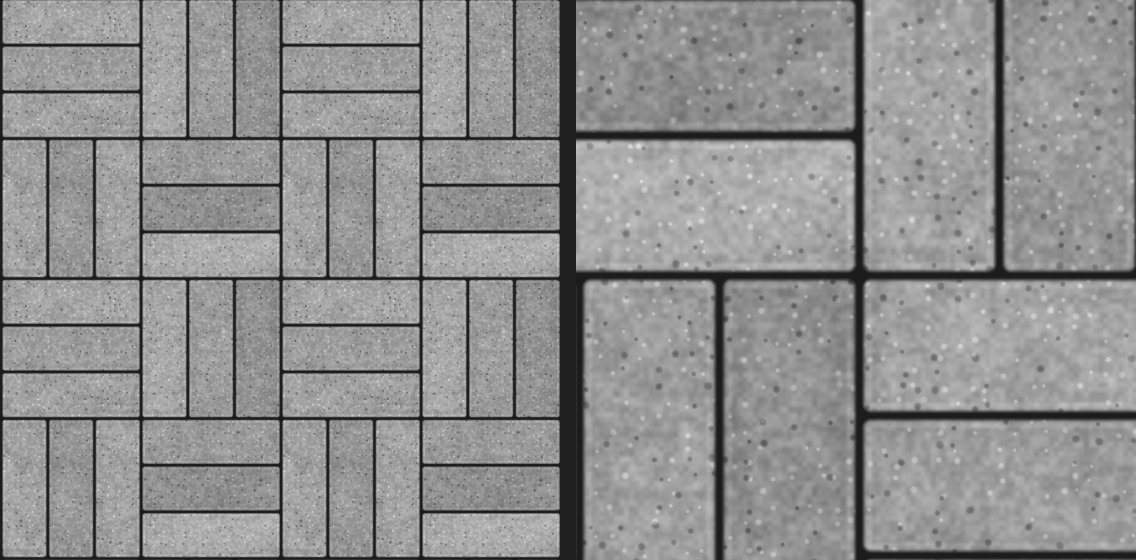
Left: the whole. Right: its middle third, enlarged.
Give the GLSL for this texture, as a Shadertoy shader.

```glsl
// Basket-weave paving: blocks of three grey concrete bricks, alternately laid flat and upright.

const float BLOCKS = 4.0;         // blocks across and down the canvas
const float PERIOD = 2.0;         // blocks before tones and grain repeat
const float BRICKS = 3.0;         // bricks in one block
const float JOINT = 0.0105;       // half joint width, in blocks
const float CORNER = 0.018;       // brick corner radius, in blocks
const vec2 OFFSET = vec2(0.002, 0.0026);
const vec3 JOINT_COLOR = vec3(0.11);

// Brick tones, three for each block of the repeating 2 x 2 group
const float TONES[12] = float[12](
    0.635, 0.585, 0.625,   0.605, 0.560, 0.660,
    0.640, 0.605, 0.635,   0.655, 0.615, 0.560);

float hash(vec2 p) {
    vec3 q = fract(vec3(p.xyx) * 0.1031);
    q += dot(q, q.yzx + 33.33);
    return fract((q.x + q.y) * q.z);
}

// Value noise that wraps after a whole number of cells
float noise(vec2 p, float cells) {
    p *= cells;
    vec2 i = floor(p);
    vec2 f = fract(p);
    f = f * f * (3.0 - 2.0 * f);
    float a = hash(mod(i, cells));
    float b = hash(mod(i + vec2(1, 0), cells));
    float c = hash(mod(i + vec2(0, 1), cells));
    float d = hash(mod(i + vec2(1, 1), cells));
    return mix(mix(a, b, f.x), mix(c, d, f.x), f.y);
}

// Scattered round pits or chips, one at most per grid cell
float specks(vec2 p, float cells, float amount, float seed) {
    p *= cells;
    vec2 id = mod(floor(p), cells) + seed;
    vec2 center = 0.25 + 0.5 * vec2(hash(id + 17.3), hash(id + 41.7));
    float radius = mix(0.12, 0.25, hash(id + 73.1));
    float dist = length(fract(p) - center);
    float present = step(hash(id), amount);
    return present * (1.0 - smoothstep(radius * 0.4, radius * 1.3, dist));
}

// Positive inside a rounded box
float boxInside(vec2 p, vec2 halfSize, float radius) {
    vec2 q = abs(p) - halfSize + radius;
    return radius - length(max(q, 0.0)) - min(max(q.x, q.y), 0.0);
}

// Concrete variation around zero: clouds, grain, then specks
float concrete(vec2 p) {
    float v = 0.050 * (noise(p, 9.0) - 0.5);
    v += 0.045 * (noise(p + 0.37, 28.0) - 0.5);
    v += 0.100 * (noise(p + 0.61, 100.0) - 0.5);
    v += 0.080 * (noise(p + 0.13, 170.0) - 0.5);
    v += 0.130 * specks(p, 56.0, 0.32, 3.0);
    v -= 0.170 * specks(p, 48.0, 0.26, 211.0);
    return v;
}

void mainImage(out vec4 fragColor, in vec2 fragCoord) {
    vec2 uv = fragCoord / iResolution.xy - OFFSET;
    vec2 grid = uv * BLOCKS;
    vec2 block = mod(floor(grid), PERIOD);
    vec2 local = fract(grid);
    float pixel = BLOCKS / min(iResolution.x, iResolution.y);

    // Brick coordinates: x along its length, y across the block
    bool flatLaid = mod(block.x + block.y, 2.0) > 0.5;
    vec2 brick = flatLaid ? vec2(local.x, 1.0 - local.y) : local.yx;
    float row = min(floor(brick.y * BRICKS), BRICKS - 1.0);
    brick.y -= row / BRICKS;

    // Brick outline
    vec2 halfSize = vec2(0.5, 0.5 / BRICKS);
    float inside = boxInside(brick - halfSize, halfSize - JOINT, CORNER);
    float soft = max(0.007, pixel * 0.8);
    float mask = smoothstep(-soft, soft, inside);

    // Surface tone with a slightly darker border and a thin worn rim
    int index = int(block.x + PERIOD * block.y) * 3 + int(row);
    float tone = TONES[index] + concrete(grid / PERIOD);
    tone -= 0.035 * (1.0 - smoothstep(0.01, 0.07, inside));
    tone += 0.060 * (1.0 - smoothstep(0.0, 0.012, abs(inside - 0.014)));

    fragColor = vec4(mix(JOINT_COLOR, vec3(tone), mask), 1.0);
}
```
